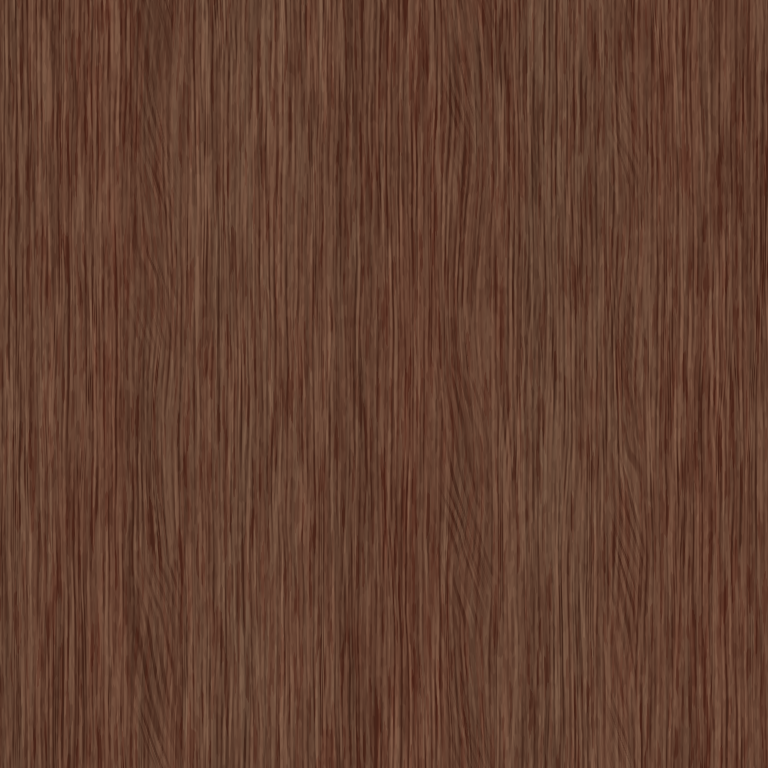
Reproduce this texture procedurally as a WebGL 1 fragment shader.

```glsl
precision highp float;
uniform vec2 u_resolution;

vec3 hash3(vec2 cell) {
  vec3 q = fract(cell.xyx * vec3(0.1031, 0.1030, 0.0973));
  q += dot(q, q.yxz + 33.33);
  return fract((q.xxy + q.yzz) * q.zyx);
}

// Smooth cellular noise: random cell values blended by distance, about -0.5 to 0.5
float cells(vec2 p) {
  vec2 home = floor(p);
  float total = 0.0;
  float weights = 0.0;
  for (int j = -1; j <= 1; j++) {
    for (int i = -1; i <= 1; i++) {
      vec2 cell = home + vec2(float(i), float(j));
      vec3 h = hash3(cell + 57.0);
      vec2 d = cell + h.xy - p;
      float w = exp(-9.0 * dot(d, d));
      total += w * h.z;
      weights += w;
    }
  }
  return total / weights - 0.5;
}

float bell(float x, float center, float width) {
  float d = (x - center) / width;
  return exp(-d * d);
}

// Long thin lines from layered sines with a wandering phase, narrow on the dark side
float lines(vec2 g) {
  float wander = cells(g * vec2(48.0, 2.2) + 19.0);
  float depth = 0.9 + 1.1 * cells(g * vec2(75.0, 5.0) + 131.0);
  float wide = sin(800.0 * g.x + 10.0 * wander);
  float thin = sin(1210.0 * g.x - 15.0 * wander + 1.5 * sin(g.y * 17.0 + g.x * 90.0));
  float v = 0.6 * wide + 0.5 * thin;
  return depth * (v - 0.35 * v * v + 0.1);
}

void main() {
  vec2 uv = gl_FragCoord.xy / u_resolution.y;

  // Three upright strips, figured in patches
  float drift = 0.005 * sin(uv.y * 9.0 + 1.0);
  float strips = bell(uv.x + drift, 0.205, 0.026)
               + bell(uv.x - drift, 0.61, 0.028)
               + 0.8 * bell(uv.x + drift, 0.815, 0.02);
  float figure = strips * smoothstep(-0.2, 0.2, cells(uv * vec2(5.0, 4.5) + vec2(0.0, 3.0)));

  // Nearly straight grain with a slight waver
  vec2 g = uv;
  g.x += 0.0008 * sin(uv.y * 13.0 + uv.x * 31.0) + 0.0003 * sin(uv.y * 47.0 + uv.x * 80.0);
  g.x += 0.002 * cells(uv * vec2(20.0, 5.0)) + 0.005 * strips * sin(uv.y * 15.0 + uv.x * 8.0);

  // Grain from fine fibres up to broad bands
  float fibre = cells(g * vec2(300.0, 10.0));
  float streak = cells(g * vec2(130.0, 3.5) + 31.0);
  float band = cells(uv * vec2(19.0, 0.7) + 11.0);
  float fleck = cells(g * vec2(400.0, 75.0) + 71.0);
  float pore = smoothstep(0.16, 0.34, cells(g * vec2(270.0, 20.0) + 143.0));
  float wave = cos(15.7 * (uv.x - 0.32));

  float grain = 0.02 + 0.68 * fibre + 0.33 * lines(g) + 0.2 * streak + 0.33 * fleck - 0.28 * pore;

  // Dark curls sweeping down to the right
  vec2 s = vec2(uv.x + 0.27 * uv.y + 0.006 * sin(uv.y * 24.0 + uv.x * 30.0), uv.y);
  s.x += 0.005 * cells(uv * vec2(22.0, 9.0) + 5.0);
  float ripple = sin(540.0 * s.x + 5.0 * cells(s * vec2(50.0, 8.0) + 203.0));
  float curl = smoothstep(-0.1, 0.8, ripple) * (0.7 + cells(s * vec2(70.0, 14.0) + 61.0));
  float sweep = 0.1 - 0.62 * curl + 0.5 * cells(s * vec2(270.0, 16.0) + 91.0);
  sweep += 0.35 * fibre + 0.3 * fleck;

  float tone = 0.52 + mix(grain, sweep, min(0.85 * figure, 0.85));
  tone += 0.16 * band + 0.05 * wave;

  vec3 color = mix(vec3(0.30, 0.18, 0.13), vec3(0.465, 0.335, 0.26), clamp(tone, -0.2, 1.25));

  // Reddish and tan tints
  float red = 0.55 * cells(g * vec2(160.0, 8.0) + 87.0) + 0.3 * band - 0.15 * wave + 0.45 * pore;
  color += red * vec3(0.022, -0.013, -0.012) - vec3(0.0, 0.003, 0.003);

  gl_FragColor = vec4(color, 1.0);
}
```
